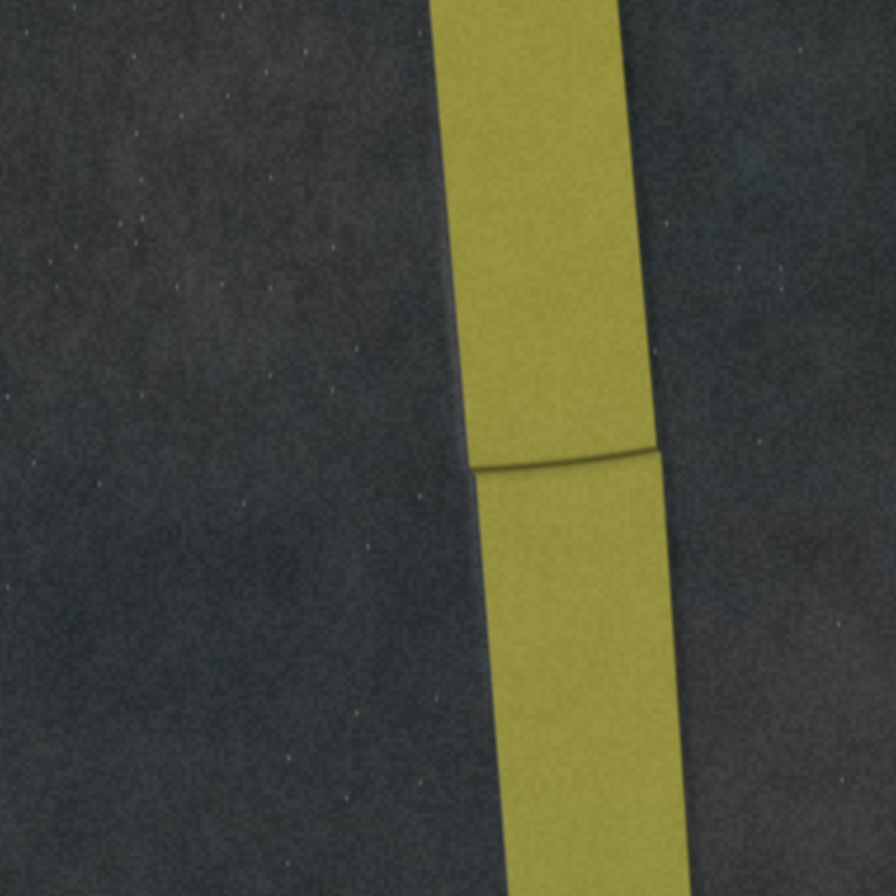
This texture is drawn by a Shadertoy shader. Its source:

```glsl
// Worn dark asphalt crossed by a slanted yellow painted stripe with a seam.
// Stripe edges are soft lines that step at the seam; the asphalt is layered
// value noise with broad tints, fine grain and sparse pale flecks.

float hash(vec2 p) {
    vec3 q = fract(vec3(p.xyx) * 0.1031);
    q += dot(q, q.yzx + 33.33);
    return fract((q.x + q.y) * q.z);
}

float valueNoise(vec2 p) {
    vec2 cell = floor(p), f = fract(p);
    f = f * f * (3.0 - 2.0 * f);
    return mix(mix(hash(cell), hash(cell + vec2(1, 0)), f.x),
               mix(hash(cell + vec2(0, 1)), hash(cell + vec2(1, 1)), f.x), f.y);
}

float fbm(vec2 p) {
    float sum = 0.0, amp = 0.5;
    for (int i = 0; i < 4; i++) {
        sum += amp * valueNoise(p);
        p = p * 2.03 + 17.7;
        amp *= 0.5;
    }
    return sum / 0.9375;
}

float blob(vec2 p, vec2 center, vec2 size) {
    vec2 d = (p - center) / size;
    return exp(-dot(d, d));
}

// Scattered pale specks, one candidate per grid cell.
float flecks(vec2 p, float density) {
    vec2 g = p * 42.0, cell = floor(g);
    vec2 spot = 0.25 + 0.5 * vec2(hash(cell + 5.3), hash(cell + 91.7));
    vec2 d = (fract(g) - spot) * vec2(1.3, 0.9);
    return step(1.0 - density, hash(cell + 40.0)) * exp(-dot(d, d) * 60.0);
}

vec3 asphalt(vec2 p) {
    vec3 col = vec3(0.196, 0.208, 0.212);
    // Broad warm and cool areas
    col += vec3(0.024, 0.016, 0.012) * blob(p, vec2(0.25, 0.83), vec2(0.25, 0.3));
    col += vec3(-0.022, -0.008, 0.0) * blob(p, vec2(0.2, 0.3), vec2(0.35, 0.2));
    col += vec3(0.034, 0.022, 0.022) * blob(p, vec2(0.92, 0.14), vec2(0.2, 0.28));
    col += vec3(-0.012, 0.002, 0.0) * blob(p, vec2(0.83, 0.78), vec2(0.15, 0.25));
    // Mottling, vertical wear streaks and grain
    float worn = blob(p, vec2(0.15, 0.75), vec2(0.3, 0.33));
    col += 0.05 * (fbm(p * 13.0) - 0.5);
    col += (0.02 + 0.035 * worn) * (fbm(p * vec2(75.0, 24.0)) - 0.5);
    col += 0.05 * (valueNoise(p * 190.0) - 0.5);
    col += vec3(0.015, 0.0, -0.012) * (fbm(p * 24.0 + 60.0) - 0.5);
    col += 0.14 * flecks(p, 0.025 + 0.07 * worn);
    return col;
}

vec3 paint(vec2 p) {
    vec3 col = mix(vec3(0.572, 0.558, 0.248), vec3(0.588, 0.566, 0.238), p.y);
    col += 0.025 * (fbm(p * 18.0 + 9.0) - 0.5);
    col += 0.035 * (valueNoise(p * 170.0 + 31.0) - 0.5);
    return col;
}

void mainImage(out vec4 fragColor, in vec2 fragCoord) {
    vec2 p = fragCoord / iResolution.xy;
    float down = 1.0 - p.y;

    // Slightly bowed seam; positive distance lies below it
    float across = (p.x - 0.525) / 0.21;
    float seamDist = down - (0.525 - 0.024 * across + 0.014 * across * (1.0 - across));
    float below = smoothstep(-0.004, 0.008, seamDist);

    // Both stripe edges shift sideways below the seam
    float leftEdge = mix(0.479 + 0.0857 * down, 0.531 + 0.078 * (down - 0.534), below);
    float rightEdge = mix(0.689 + 0.0885 * down, 0.738 + 0.067 * (down - 0.51), below);
    float fromLeft = p.x - leftEdge, fromRight = rightEdge - p.x;
    float soft = max(0.0035, 1.0 / iResolution.x);
    float stripe = smoothstep(-soft, soft, fromLeft) * smoothstep(-soft, soft, fromRight);

    // Faint halo on the left rim, narrow shade outside the right rim
    vec3 ground = asphalt(p);
    ground += vec3(0.065, 0.06, 0.07) * smoothstep(0.95, 0.4, down)
            * smoothstep(0.0, 0.35, down) * exp(-pow((fromLeft + 0.006) / 0.006, 2.0));
    ground -= 0.035 * exp(-pow((fromRight + 0.007) / 0.007, 2.0));

    // Paint darkens in the seam, with a softer shade just beneath
    vec3 yellow = paint(p);
    float crease = exp(-pow(seamDist / 0.0045, 2.0));
    float shade = exp(-pow((seamDist - 0.007) / 0.008, 2.0));
    yellow = mix(yellow, vec3(0.29, 0.28, 0.12), 0.8 * crease);
    yellow *= 1.0 - 0.08 * shade;

    fragColor = vec4(clamp(mix(ground, yellow, stripe), 0.0, 1.0), 1.0);
}
```
